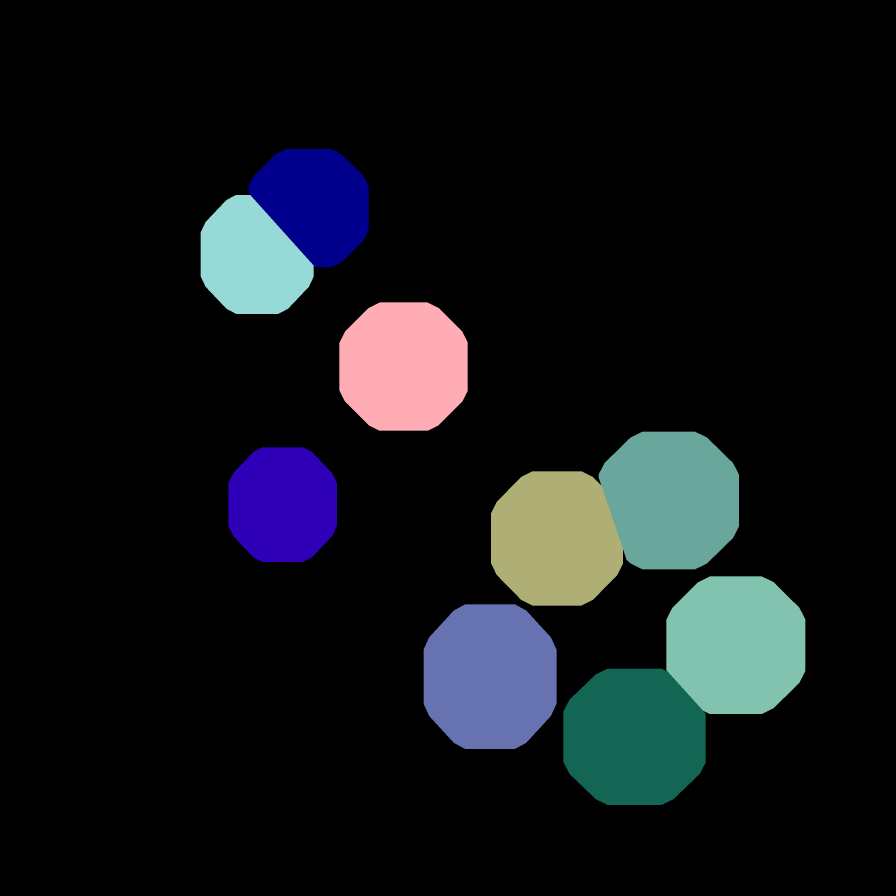
Write a Shadertoy shader that draws this background.

```glsl
// Nine flat pastel and jewel-toned faceted discs scattered on black.
// Each point belongs to the cell of its nearest centre (cellular partition),
// and is coloured if it lies inside that cell's bevelled octagon.

const int DISC_COUNT = 9;
const int SAMPLES = 3;
const vec3 BACKGROUND = vec3(0.0);

// Disc centres, in canvas units
const vec2 CENTRES[DISC_COUNT] = vec2[](
    vec2(0.3444, 0.7676), vec2(0.2871, 0.7161), vec2(0.4505, 0.5908),
    vec2(0.3155, 0.4368), vec2(0.6217, 0.3991), vec2(0.7464, 0.4414),
    vec2(0.8213, 0.2799), vec2(0.7083, 0.1777), vec2(0.5469, 0.2448));

// Half width and half height of each disc
const vec2 RADII[DISC_COUNT] = vec2[](
    vec2(0.0670, 0.0660), vec2(0.0630, 0.0664), vec2(0.0716, 0.0716),
    vec2(0.0605, 0.0640), vec2(0.0736, 0.0749), vec2(0.0784, 0.0768),
    vec2(0.0775, 0.0768), vec2(0.0794, 0.0762), vec2(0.0742, 0.0807));

// Navy, aqua, pink, violet, olive, teal, mint, green, periwinkle
const vec3 COLOURS[DISC_COUNT] = vec3[](
    vec3(0.00, 0.00, 0.55), vec3(0.59, 0.85, 0.84), vec3(1.00, 0.675, 0.71),
    vec3(0.19, 0.00, 0.72), vec3(0.685, 0.685, 0.46), vec3(0.41, 0.65, 0.61),
    vec3(0.51, 0.765, 0.69), vec3(0.075, 0.40, 0.325), vec3(0.40, 0.45, 0.69));

// Octagon gauge with bevelled corners: 1 on the outline, less inside
float facetGauge(vec2 offset, vec2 radii) {
    vec2 q = abs(offset) / radii;
    float longSide = max(q.x, q.y);
    float shortSide = min(q.x, q.y);
    float diagonal = (longSide + shortSide) / 1.46;
    float bevel = (2.0 * longSide + shortSide) / 2.375;
    return max(longSide, max(diagonal, bevel));
}

// Index of the cell that holds the point
int nearestDisc(vec2 point) {
    int nearest = 0;
    float best = 1e5;
    for (int i = 0; i < DISC_COUNT; i++) {
        vec2 offset = point - CENTRES[i];
        float d = dot(offset, offset);
        if (d < best) {
            best = d;
            nearest = i;
        }
    }
    return nearest;
}

vec3 sceneColour(vec2 point) {
    int cell = nearestDisc(point);
    bool inside = facetGauge(point - CENTRES[cell], RADII[cell]) < 1.0;
    return inside ? COLOURS[cell] : BACKGROUND;
}

void mainImage(out vec4 fragColor, in vec2 fragCoord) {
    // Average a grid of samples to smooth outlines and cell borders
    vec3 total = vec3(0.0);
    for (int y = 0; y < SAMPLES; y++) {
        for (int x = 0; x < SAMPLES; x++) {
            vec2 jitter = (vec2(x, y) + 0.5) / float(SAMPLES) - 0.5;
            total += sceneColour((fragCoord + jitter) / iResolution.xy);
        }
    }
    fragColor = vec4(total / float(SAMPLES * SAMPLES), 1.0);
}
```
